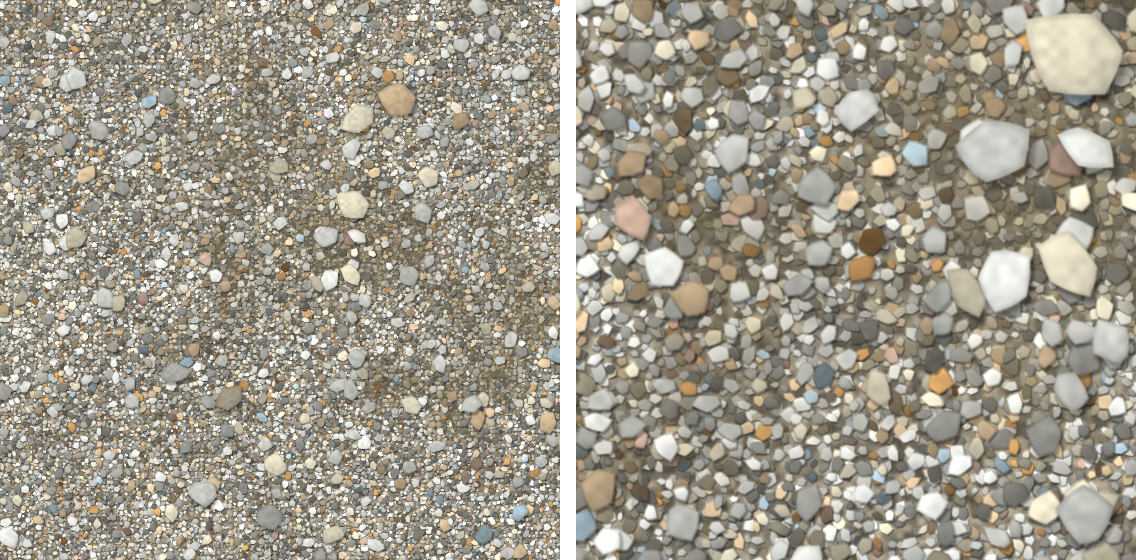
Left, the full canvas; right, a detail of the centre.
Write a Shadertoy shader that draws this texture.

```glsl
float hash(vec2 p) {
    return fract(sin(dot(p, vec2(127.1, 311.7))) * 43758.5453);
}

float noise(vec2 p) {
    vec2 i = floor(p), f = fract(p);
    f = f * f * (3.0 - 2.0 * f);
    return mix(mix(hash(i), hash(i + vec2(1, 0)), f.x),
               mix(hash(i + vec2(0, 1)), hash(i + vec2(1, 1)), f.x), f.y);
}

float fbm(vec2 p) {
    float sum = 0.0, amp = 0.5;
    for (int i = 0; i < 4; i++) {
        sum += amp * noise(p);
        p = p * 2.03 + 17.3;
        amp *= 0.5;
    }
    return sum / 0.9375;
}

// Mostly pale grey stones, some tan, a few ochre, blue and pink
vec3 stoneColor(float kind, float tone) {
    vec3 grey = mix(vec3(0.36, 0.355, 0.33), vec3(0.95, 0.955, 0.935), pow(tone, 0.72));
    vec3 tint = vec3(1.0);
    if (kind > 0.62) tint = vec3(1.01, 0.97, 0.88);
    if (kind > 0.82) tint = vec3(1.0, 0.88, 0.73);
    if (kind > 0.92) tint = vec3(0.94, 0.72, 0.46);
    if (kind > 0.945) tint = vec3(0.78, 0.88, 0.96);
    if (kind > 0.975) tint = vec3(1.0, 0.85, 0.78);
    return grey * tint;
}

// Signed distance to a slightly rounded, irregular five-sided stone
float stoneDistance(vec2 q, vec2 id, float radius) {
    float facets = -1.0;
    for (int i = 0; i < 5; i++) {
        float k = float(i);
        float a = (k + 0.6 * hash(id + k * 3.7)) * 1.2566;
        float reach = radius * (0.66 + 0.36 * hash(id + k * 5.3 + 2.1));
        facets = max(facets, dot(q, vec2(cos(a), sin(a))) - reach);
    }
    return mix(facets, length(q) - radius * 0.95, 0.3);
}

// Paints one size of stones over the ground, one candidate per cell
vec3 scatter(vec3 ground, vec2 uv, float cells, float share, float seed) {
    vec2 p = uv * cells;
    float edge = 0.0012 * cells;
    float mottle = noise(uv * 170.0 + seed) - 0.5;
    float calm = smoothstep(70.0, 20.0, cells);
    for (int y = -1; y <= 1; y++)
    for (int x = -1; x <= 1; x++) {
        vec2 id = floor(p) + vec2(x, y);
        vec2 key = id + seed * 19.7;
        if (hash(key + 0.31) > share) continue;

        vec2 jitter = vec2(hash(key + 1.7), hash(key + 4.9)) - 0.5;
        vec2 offset = p - id - 0.5 - 0.7 * jitter;
        float turn = 6.2832 * hash(key + 7.3);
        mat2 spin = mat2(cos(turn), sin(turn), -sin(turn), cos(turn));
        vec2 stretch = vec2(1.0, 1.0 + 0.6 * hash(key + 9.1));
        float radius = mix(0.36, 0.66, pow(hash(key + 11.9), 1.3));
        float d = stoneDistance(spin * offset * stretch, key, radius);

        // Contact shadow below and to the right
        vec2 shadowOffset = offset + vec2(-0.06, 0.09);
        float shadow = stoneDistance(spin * shadowOffset * stretch, key, radius);
        ground *= 1.0 - 0.36 * smoothstep(0.10, -0.06, shadow);

        // Light from the upper left, darker rim, faint mottling
        float light = 1.0 + 0.09 * dot(offset, vec2(-0.5, 0.85)) / radius;
        light *= 1.0 - 0.12 * smoothstep(-0.12, 0.0, d);
        light += 0.14 * mottle;
        float tone = mix(hash(key + 15.7), 0.55, 0.5 * calm);
        vec3 stone = stoneColor(hash(key + 13.3), tone);
        ground = mix(ground, stone * light, smoothstep(edge, -edge, d));
    }
    return ground;
}

// Damp, silty areas dull the fine gravel
vec3 dampen(vec3 color, float damp) {
    vec3 silt = vec3(0.50, 0.47, 0.40);
    return mix(color, mix(silt, color * vec3(0.80, 0.77, 0.70), 0.7), damp);
}

void mainImage(out vec4 fragColor, in vec2 fragCoord) {
    vec2 uv = fragCoord / iResolution.y;

    vec2 toHollow = uv - vec2(0.64, 0.74);
    float hollow = exp(-dot(toHollow, toHollow) * 16.0);
    float damp = 0.8 * smoothstep(0.52, 0.88, fbm(uv * 7.0 + 3.0) + 0.18 * hollow);

    // Sand between the stones
    vec3 color = vec3(0.50, 0.47, 0.41) * (0.6 + 0.8 * noise(uv * 230.0));

    // Fine gravel
    color = scatter(color, uv, 132.0, 1.00, 1.0);
    color = scatter(color, uv, 104.0, 0.60, 2.0);
    color = dampen(color, damp);

    // Pebbles over the damp sand
    color = scatter(color, uv, 76.0, 0.34, 3.0);
    color = dampen(color, 0.5 * damp);
    color = scatter(color, uv, 50.0, 0.15, 4.0);
    color = scatter(color, uv, 31.0, 0.08, 5.0);
    color = scatter(color, uv, 20.0, 0.05, 6.0);

    // Broad drift between paler and darker gravel
    color *= 1.07 + 0.22 * (fbm(uv * 12.0 + 40.0) - 0.5);
    fragColor = vec4(clamp(color, 0.0, 1.0), 1.0);
}
```
